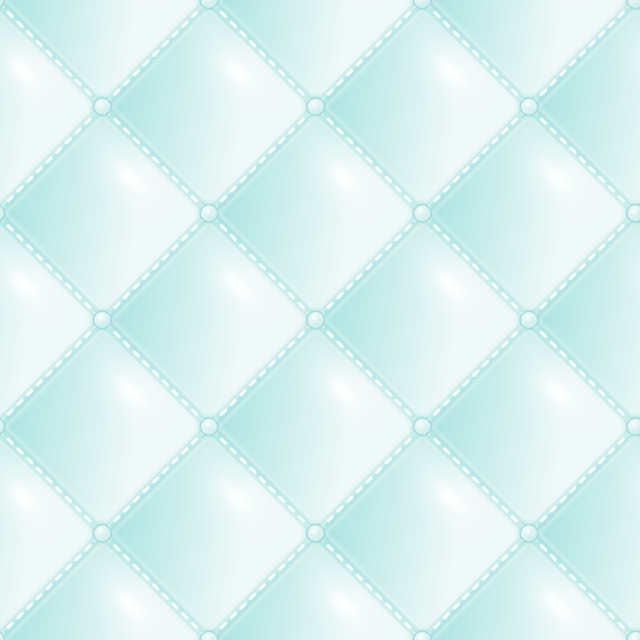
Write a three.js fragment shader that draws this pattern.

```glsl
varying vec2 vUv;

const float REPEATS = 3.0;
const float STITCHES = 11.0;
const float SOFT = 0.004;
const float BUTTON_RADIUS = 0.041;
const vec3 SHADE = vec3(0.66, 0.89, 0.885);
const vec3 PALE = vec3(0.935, 0.976, 0.972);
const vec3 GROOVE = vec3(0.73, 0.91, 0.905);
const vec3 THREAD = vec3(0.955, 0.992, 0.99);
const vec3 RIM = vec3(0.59, 0.84, 0.835);

float fill(float d) {
  return 1.0 - smoothstep(-SOFT, SOFT, d);
}

float bell(float d, float width) {
  return exp(-d * d / (width * width));
}

// Padded diamond: c runs from -1 to 1 between opposite corners
vec3 cushion(vec2 c) {
  float light = 0.5 * (c.x + 1.0) - 0.09 * c.y;
  vec3 color = mix(SHADE, PALE, clamp(light / 0.67, 0.0, 1.0));

  // Shadow tucked under the upper right edge, fading from the top corner
  float edge = 1.0 - c.x - c.y;
  float fade = 1.0 - smoothstep(0.05, 0.5, c.x);
  color = mix(color, GROOVE, 0.6 * fade * bell(edge, 0.14));

  // Gloss stretched along the upper right edge
  vec2 g = c - vec2(0.26, 0.33);
  float along = (g.x - g.y) * 0.7071;
  float across = (g.x + g.y) * 0.7071;
  float glow = bell(along, 0.34) * bell(across, 0.2);
  float core = bell(along, 0.15) * bell(across, 0.075);
  return mix(color, vec3(0.995, 1.0, 1.0), min(0.45 * glow + 0.6 * core, 1.0));
}

// Signed distance to a rounded stitch on a seam
float stitch(float across, float along) {
  float s = (fract(along * STITCHES) - 0.5) / STITCHES * 0.7071;
  return length(vec2(max(abs(s) - 0.013, 0.0), across)) - 0.0075;
}

// Groove with raised lips and a dashed thread
vec3 seam(vec3 color, float across, float along) {
  float d = abs(across);
  color = mix(color, PALE, 0.35 * bell(d - 0.033, 0.009));
  color = mix(color, GROOVE, 0.65 * bell(d, 0.021));
  color = mix(color, RIM, 0.22 * bell(d - 0.015, 0.005));
  return mix(color, THREAD, fill(stitch(across, along)));
}

vec3 button(vec3 color, vec2 p) {
  float d = length(p) - BUTTON_RADIUS;
  color = mix(color, GROOVE, 0.5 * bell(max(d, 0.0), 0.018));
  float light = clamp(0.6 + dot(p, vec2(-5.0, 8.0)), 0.0, 1.0);
  vec3 dome = mix(vec3(0.76, 0.92, 0.915), PALE, light);
  dome = mix(dome, vec3(1.0), 0.7 * bell(length(p - vec2(-0.007, 0.011)), 0.013));
  color = mix(color, dome, fill(d));
  return mix(color, RIM, 0.7 * bell(d, 0.005));
}

void main() {
  vec2 p = vUv * REPEATS + vec2(0.02, 0.0);

  // Diagonal coordinates: seams at whole numbers, buttons where they cross
  vec2 diagonal = vec2(p.x + p.y, p.x - p.y);
  vec2 cell = fract(diagonal);
  vec2 nearest = diagonal - floor(diagonal + 0.5);
  vec2 across = nearest * 0.7071;

  vec3 color = cushion(vec2(cell.x + cell.y - 1.0, cell.x - cell.y));
  color = seam(color, across.x, diagonal.y);
  color = seam(color, across.y, diagonal.x);
  color = button(color, 0.5 * vec2(nearest.x + nearest.y, nearest.x - nearest.y));
  gl_FragColor = vec4(color, 1.0);
}
```
